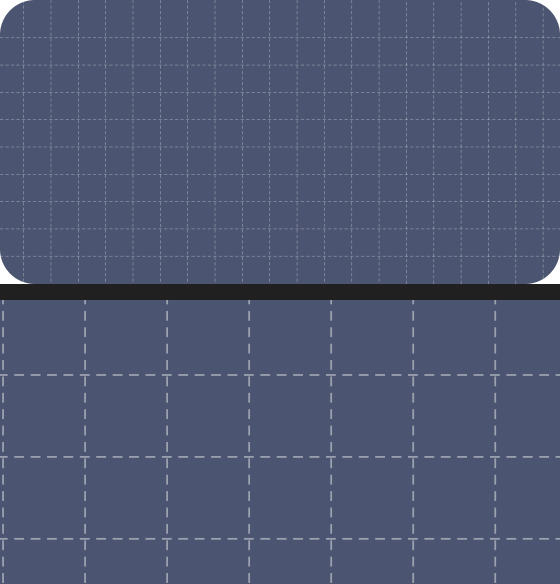
Top, the full canvas; bottom, a detail of the centre.
Reproduce this pattern procedurally as a Shadertoy shader.

```glsl
// Overlap of a pixel of size px centred at d with a band of the given half width
float coverage(float d, float halfWidth, float px) {
    float overlap = min(d + 0.5 * px, halfWidth) - max(d - 0.5 * px, -halfWidth);
    return clamp(overlap / px, 0.0, 1.0);
}

// Dashes 3 long with gaps of 2, starting at zero
float dashes(float along, float px) {
    return coverage(mod(along - 1.5 + 2.5, 5.0) - 2.5, 1.5, px);
}

float roundedBox(vec2 p, vec2 halfSize, float radius) {
    vec2 q = abs(p) - halfSize + radius;
    return length(max(q, 0.0)) + min(max(q.x, q.y), 0.0) - radius;
}

void mainImage(out vec4 fragColor, in vec2 fragCoord) {
    // Panel units, measured from the top left
    vec2 size = vec2(512.0, 260.0);
    vec2 px = size / iResolution.xy;
    vec2 p = fragCoord * px;
    p.y = size.y - p.y;

    // Nearest of 20 columns and 9 rows
    vec2 first = vec2(21.6, 34.55);
    vec2 cell = clamp(floor((p - first) / 25.0 + 0.5), vec2(0.0), vec2(19.0, 8.0));
    vec2 offset = p - first - 25.0 * cell;

    // The right-hand columns start their dashes lower
    float columnShift = 2.0 * step(14.0, cell.x);
    float column = coverage(offset.x, 0.27, px.x) * dashes(p.y - columnShift, px.y);
    float row = coverage(offset.y, 0.27, px.y) * dashes(p.x, px.x);

    // Translucent lines brighten where they cross
    vec3 color = vec3(0.294, 0.329, 0.439);
    color = mix(color, vec3(1.0), 0.45 * column);
    color = mix(color, vec3(1.0), 0.45 * row);

    // Rounded panel on white
    float edge = roundedBox(p - 0.5 * size, 0.5 * size, 32.0);
    float outside = clamp(edge / max(px.x, px.y) + 0.5, 0.0, 1.0);
    fragColor = vec4(mix(color, vec3(1.0), outside), 1.0);
}
```
